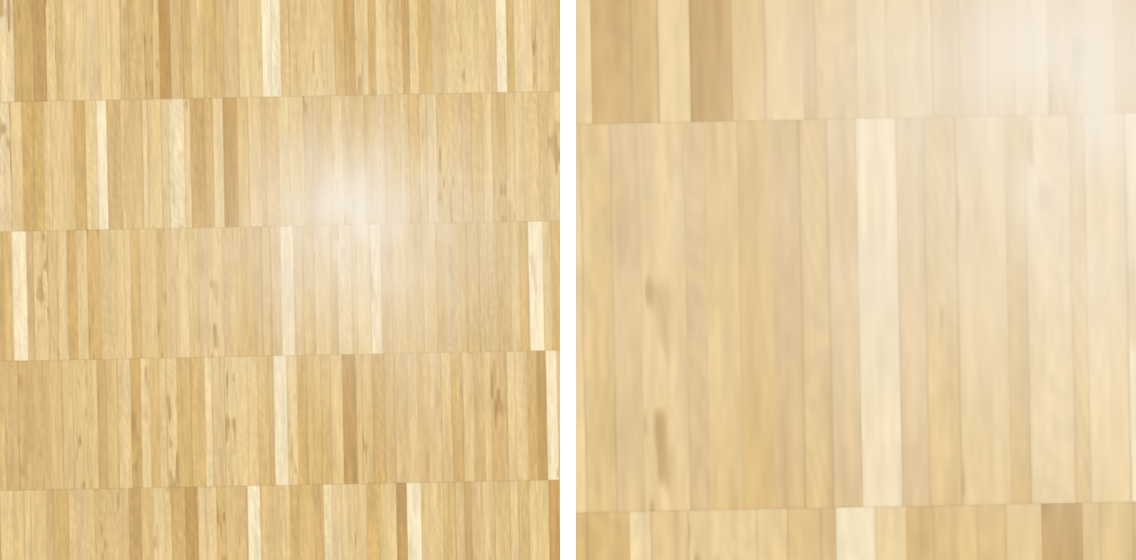
Left: the whole. Right: its middle third, enlarged.
Write a WebGL 2 fragment shader that draws this texture.

```glsl
#version 300 es
precision highp float;

uniform vec2 u_resolution;
out vec4 outColor;

// Layout, in canvas units
const float STRIPS = 52.0;
const float ROW_PITCH = 0.2313;
const float ROW_OFFSET = 0.1237;
const float ROW_SLOPE = 0.0195;
const float EDGE_JITTER = 0.70;
const float SEAM_WIDTH = 0.0012;
const float ROW_SEAM_DARK = 0.04;
const float STRIP_SEAM_DARK = 0.08;

// Wood
const vec3 BROWN = vec3(0.74, 0.57, 0.34);
const vec3 HONEY = vec3(0.845, 0.705, 0.455);
const vec3 CREAM = vec3(0.915, 0.805, 0.59);
const vec3 PALE = vec3(0.98, 0.92, 0.77);
const vec3 ROSE = vec3(0.85, 0.72, 0.53);
const vec3 KNOT = vec3(0.60, 0.43, 0.24);
const float GRAIN = 0.10;
const float FIGURE = 0.012;
const float FLECKS = 0.45;

// Reflected light
const vec3 GLARE = vec3(0.98, 0.95, 0.91);
const vec2 GLOW_CENTER = vec2(0.66, 0.57);
const vec2 GLOW_SIZE = vec2(0.29, 0.23);
const float GLOW = 0.50;
const vec2 SPOT_CENTER = vec2(0.62, 0.645);
const vec2 SPOT_SIZE = vec2(0.11, 0.10);
const float SPOT = 0.32;

float hash(vec2 p) {
    return fract(sin(dot(p, vec2(127.1, 311.7))) * 43758.5453);
}

float noise(vec2 p) {
    vec2 i = floor(p), f = fract(p);
    f = f * f * (3.0 - 2.0 * f);
    return mix(mix(hash(i), hash(i + vec2(1, 0)), f.x),
               mix(hash(i + vec2(0, 1)), hash(i + vec2(1, 1)), f.x), f.y);
}

float spot(vec2 p, vec2 center, vec2 size) {
    vec2 d = (p - center) / size;
    return exp(-dot(d, d));
}

// One strip of wood: base tone, grain, curved figure and dark flecks
vec3 stripColor(vec2 p, vec2 id) {
    float tone = 0.5 * (hash(id) + hash(id + 17.3));
    float rare = hash(id + 41.7);
    vec3 color = mix(HONEY, CREAM, smoothstep(0.12, 0.75, tone));
    color = mix(color, ROSE, 0.6 * smoothstep(0.6, 1.0, hash(id + 29.6)));
    color = mix(color, BROWN, 0.65 * smoothstep(0.82, 1.0, rare));
    color = mix(color, PALE, 0.9 * smoothstep(0.12, 0.04, rare));

    float shift = 31.0 * hash(id + 5.9);
    float fine = noise(vec2(p.x * 260.0, p.y * 24.0 + shift));
    float broad = noise(vec2(p.x * 120.0 + shift, p.y * 7.0));
    float pores = noise(vec2(p.x * 330.0 + shift, p.y * 75.0));
    color *= 1.0 + GRAIN * (0.7 * fine + 0.7 * broad + 0.5 * pores - 0.95);

    float warp = noise(vec2(p.x * 55.0, p.y * 14.0) + shift);
    float figured = smoothstep(0.5, 0.8, hash(id + 63.1));
    color *= 1.0 + FIGURE * figured * sin(p.y * 260.0 + p.x * 330.0 + 16.0 * warp);

    float fleck = noise(vec2(p.x * 170.0 + shift, p.y * 38.0 - shift));
    float patches = noise(vec2(p.x * 30.0, p.y * 9.0) + shift);
    float knotty = smoothstep(0.5, 0.9, hash(id + 88.4));
    float mark = smoothstep(0.55, 0.95, fleck) * smoothstep(0.4, 0.8, patches);
    return mix(color, KNOT, FLECKS * knotty * mark);
}

// Strips of uneven width, blended across the nearest edge
vec3 rowColor(vec2 p, float row, float pixel) {
    float x = p.x * STRIPS + 19.0 * hash(vec2(row, 2.7));
    float k = floor(x + 0.5);
    float edge = k + EDGE_JITTER * (hash(vec2(k, row + 7.1)) - 0.5);
    float d = (x - edge) / STRIPS;
    vec3 color = mix(stripColor(p, vec2(k - 1.0, row)), stripColor(p, vec2(k, row)),
                     smoothstep(-pixel, pixel, d));
    float seam = 1.0 - smoothstep(0.0, SEAM_WIDTH + pixel, abs(d));
    return color * (1.0 - STRIP_SEAM_DARK * seam * hash(vec2(k, row + 3.3)));
}

void main() {
    vec2 p = gl_FragCoord.xy / u_resolution;
    vec2 pixel = 1.0 / u_resolution;

    // Tilted floor: rows climb to the right, strips lean square to them
    vec2 wood = p + ROW_SLOPE * vec2(p.y, -p.x);
    float v = (wood.y - ROW_OFFSET) / ROW_PITCH;
    float k = floor(v + 0.5);
    float d = (v - k) * ROW_PITCH;
    vec3 color = mix(rowColor(wood, k - 1.0, pixel.x), rowColor(wood, k, pixel.x),
                     smoothstep(-pixel.y, pixel.y, d));
    float seam = 1.0 - smoothstep(0.0, SEAM_WIDTH + pixel.y, abs(d));
    color *= 1.0 - ROW_SEAM_DARK * seam;

    // Soft sheen on the varnish, broken up by faint unevenness
    float sheen = GLOW * spot(p, GLOW_CENTER, GLOW_SIZE)
                + SPOT * spot(p, SPOT_CENTER, SPOT_SIZE);
    sheen *= 0.85 + 0.30 * noise(p * vec2(45.0, 22.0));
    outColor = vec4(mix(color, GLARE, clamp(sheen, 0.0, 0.9)), 1.0);
}
```
